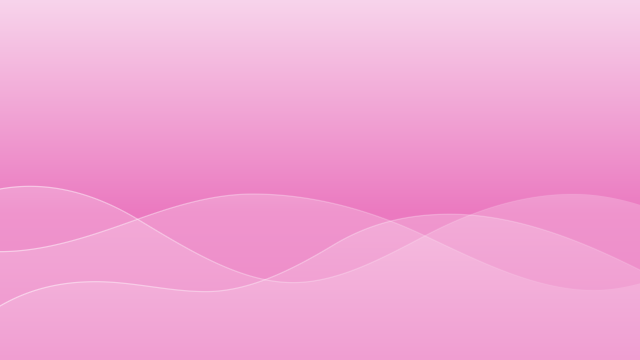
Write a Shadertoy shader that draws this background.

```glsl
// Soft pink backdrop: a vertical gradient with three overlapping translucent waves.
// Each wave is a cubic Hermite curve; its fill fades downward and its thin
// bright rim fades to the right.

const vec3 SKY_TOP  = vec3(0.970, 0.830, 0.922);
const vec3 SKY_DEEP = vec3(0.920, 0.475, 0.752);
const float DEEP_HEIGHT = 0.41;   // height at which the gradient is deepest
const float FILL_CREST = 0.22;    // wave opacity at its crest
const float FILL_BASE  = 0.10;    // wave opacity at the canvas bottom
const float RIM_HALF_WIDTH = 0.0017;
const float RIM_OPACITY = 0.50;   // rim opacity at the left edge

// Curve knots: x, height, slope (x and height as canvas fractions)
const int KNOTS = 6;
const vec3 WAVE_A[KNOTS] = vec3[KNOTS](
    vec3(0.0, 0.475, 0.32), vec3(0.215, 0.391, -1.07), vec3(0.458, 0.215, 0.0),
    vec3(0.664, 0.345, 0.94), vec3(0.896, 0.461, 0.0), vec3(1.0, 0.431, -0.55));
const vec3 WAVE_B[KNOTS] = vec3[KNOTS](
    vec3(0.0, 0.301, 0.0), vec3(0.215, 0.391, 0.64), vec3(0.3945, 0.461, 0.0),
    vec3(0.664, 0.345, -0.84), vec3(0.927, 0.194, 0.0), vec3(1.0, 0.213, 0.48));
const vec3 WAVE_C[KNOTS] = vec3[KNOTS](
    vec3(0.0, 0.150, 1.03), vec3(0.150, 0.2176, 0.0), vec3(0.3216, 0.190, 0.0),
    vec3(0.521, 0.3194, 1.07), vec3(0.703, 0.405, 0.0), vec3(1.0, 0.250, -0.89));

// Height of the curve at x, by cubic Hermite interpolation
float curveHeight(vec3 knots[KNOTS], float x) {
    vec3 a = knots[0], b = knots[1];
    for (int i = 1; i < KNOTS - 1; i++) {
        if (x > knots[i].x) { a = knots[i]; b = knots[i + 1]; }
    }
    float span = b.x - a.x;
    float t = (x - a.x) / span;
    float s = 1.0 - t;
    return mix(a.y, b.y, t * t * (3.0 - 2.0 * t))
         + span * t * s * (a.z * s - b.z * t);
}

// Lay one translucent wave and its rim over the colour
vec3 addWave(vec3 colour, vec3 knots[KNOTS], vec2 uv, float crest, float rimEnd) {
    float pixel = 1.0 / iResolution.y;
    float aspect = iResolution.x / iResolution.y;
    float stepX = 0.001;
    float height = curveHeight(knots, uv.x);
    float slope = (curveHeight(knots, uv.x + stepX) - height) / (stepX * aspect);
    float dist = (height - uv.y) / sqrt(1.0 + slope * slope);

    float inside = clamp(dist / pixel + 0.5, 0.0, 1.0);
    float fill = inside * mix(FILL_BASE, FILL_CREST, clamp(uv.y / crest, 0.0, 1.0));
    colour = mix(colour, vec3(1.0), fill);

    float rim = clamp((RIM_HALF_WIDTH - abs(dist)) / pixel + 0.5, 0.0, 1.0);
    return mix(colour, vec3(1.0), rim * mix(RIM_OPACITY, rimEnd, uv.x));
}

void mainImage(out vec4 fragColor, in vec2 fragCoord) {
    vec2 uv = fragCoord / iResolution.xy;

    // Backdrop gradient
    float lift = clamp((uv.y - DEEP_HEIGHT) / (1.0 - DEEP_HEIGHT), 0.0, 1.0);
    vec3 colour = mix(SKY_DEEP, SKY_TOP, lift);

    // Waves, back to front
    colour = addWave(colour, WAVE_A, uv, 0.483, 0.0);
    colour = addWave(colour, WAVE_B, uv, 0.461, 0.0);
    colour = addWave(colour, WAVE_C, uv, 0.405, 0.12);

    fragColor = vec4(colour, 1.0);
}
```
